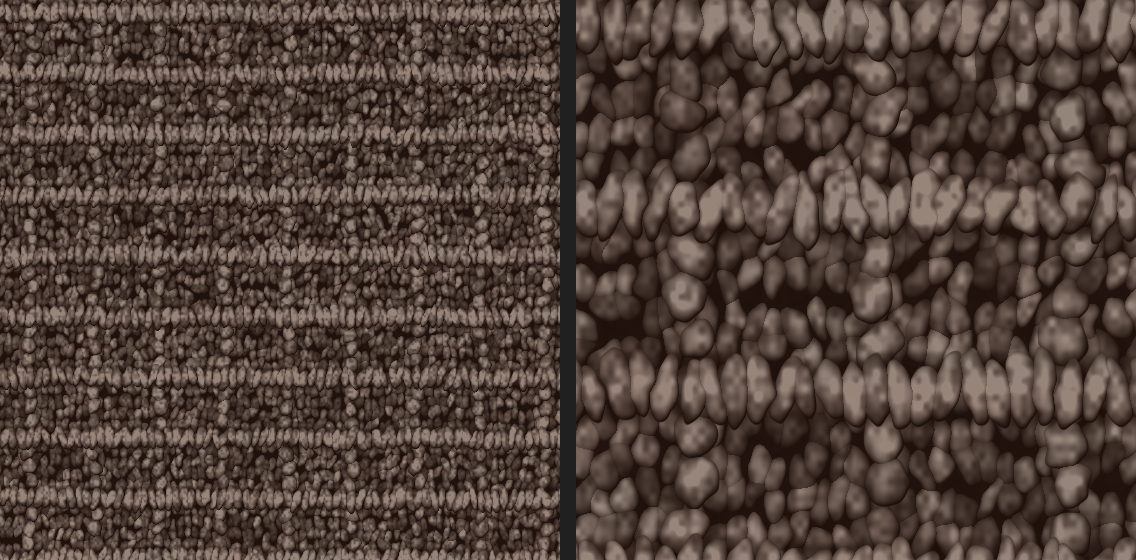
Left: the whole. Right: its middle third, enlarged.
Reproduce this texture procedurally as a Shadertoy shader.

```glsl
vec3 hash3(vec2 p) {
    vec3 q = fract(p.xyx * vec3(.1031, .1030, .0973));
    q += dot(q, q.yxz + 33.33);
    return fract((q.xxy + q.yzz) * q.zyx);
}

float noise(vec2 p) {
    vec2 i = floor(p), f = fract(p);
    f = f * f * (3. - 2. * f);
    float low = mix(hash3(i).x, hash3(i + vec2(1, 0)).x, f.x);
    float high = mix(hash3(i + vec2(0, 1)).x, hash3(i + 1.).x, f.x);
    return mix(low, high, f.y);
}

// Jittered oval yarn loops on a grid: x = height, y = side lighting, z = random tone
vec3 yarnLoops(vec2 p, vec2 spacing, vec2 radius, vec2 jitter, float seed) {
    vec3 best = vec3(0);
    vec2 base = round(p / spacing);
    for (int y = -1; y <= 1; y++)
    for (int x = -1; x <= 1; x++) {
        vec2 cell = base + vec2(x, y);
        vec3 rnd = hash3(cell + 50. + seed);
        vec3 form = hash3(cell + 150. + seed);
        vec2 d = p - cell * spacing - (rnd.xy - .5) * jitter;
        d.x += d.y * (form.x - .4) * .6;
        d /= radius * mix(vec2(.82), vec2(1.15), form.yz);
        float height = 1. - dot(d, d);
        if (height > best.x) best = vec3(height, dot(d, vec2(-.16, -.24)), rnd.z);
    }
    return best;
}

// Brightness of a loop from its rounded profile
float shade(vec3 yarn, float darkest, float lightest) {
    return mix(darkest, lightest, yarn.z) * max(pow(yarn.x, .75) * 1.12 + yarn.y, 0.);
}

void mainImage(out vec4 fragColor, in vec2 fragCoord) {
    vec2 uv = fragCoord / iResolution.xy;
    vec2 pitch = vec2(.1149, .1084);

    // Grid measured from the first column and top ridge, slightly wavy
    vec2 p = vec2(uv.x, 1. - uv.y) - vec2(.055, .0234);
    p += .007 * (vec2(noise(uv * 11. + 40.), noise(uv * vec2(8, 10))) - .5);
    vec2 ragged = p + .005 * (vec2(noise(uv * 95.), noise(uv * 95. + 60.)) - .5);

    // Dark, low ground loops
    vec3 ground = yarnLoops(ragged, pitch / vec2(9, 5), vec2(.0078, .0132), vec2(.006, .013), 0.);
    float value = .03 + shade(ground, .30, .80);

    // Uneven beads forming the columns
    vec3 bead = yarnLoops(ragged, pitch / vec2(1, 4), vec2(.0125, .0155), vec2(.009, .007), 300.);
    float columnX = abs(p.x - round(p.x / pitch.x) * pitch.x);
    value *= mix(.6, 1., smoothstep(.008, .019, columnX));
    value = mix(value, shade(bead, .66, 1.08), smoothstep(0., .12, bead.x));

    // Raised ridges with a shadow along both sides
    vec3 ridge = yarnLoops(ragged, pitch / vec2(8, 1), vec2(.0088, .0205), vec2(.004, .006), 600.);
    float ridgeY = abs(p.y - round(p.y / pitch.y) * pitch.y);
    value *= mix(.5, 1., smoothstep(.014, .025, ridgeY));
    value = mix(value, shade(ridge, .80, 1.10), smoothstep(0., .12, ridge.x));

    // Fibre grain, fine strands and faint wear
    value *= .62 + .84 * noise(uv * vec2(240, 200));
    value *= .84 + .36 * noise(uv * vec2(130, 110) + 30.);
    value *= .97 + .06 * noise(uv * 6. + 17.);

    vec3 color = mix(vec3(.11, .055, .035), vec3(.54, .47, .43), clamp(value, 0., 1.12));
    color.r += .02 * value * (noise(uv * vec2(14, 40) + 70.) - .5);
    fragColor = vec4(color, 1);
}
```
